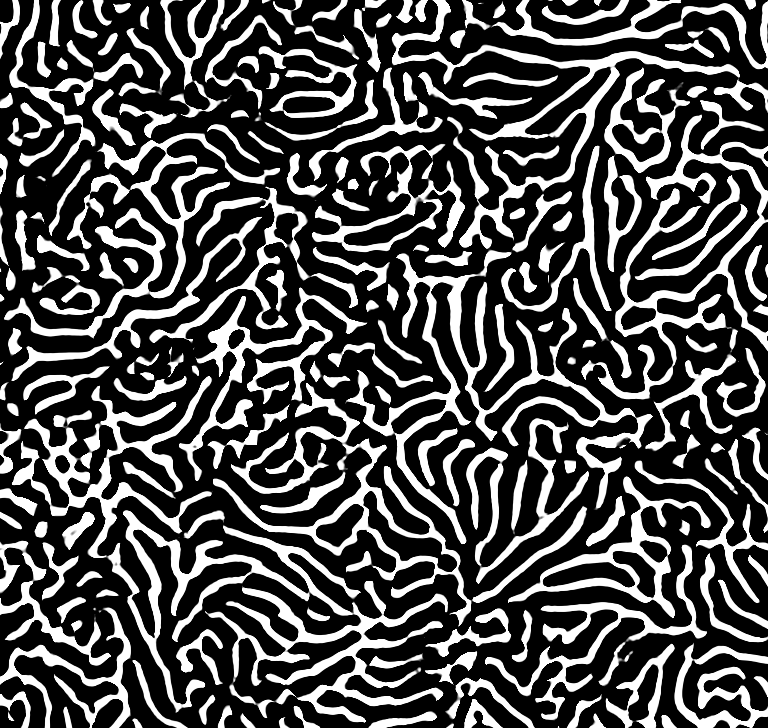
Give the GLSL for this pattern, as a WebGL 1 fragment shader.

```glsl
precision highp float;
// Labyrinth of white, branching worm-like lines on black.
// Wave kernels on a jittered grid follow a winding direction field and take
// their phase from their neighbours, so that stripes join into long lines.

uniform vec2 u_resolution;

#define WAVES 35.0        // stripe periods across the canvas width
#define LINE_SHARE 0.27   // white part of each period
#define WIDTH_RANGE 0.12  // regional change of that part
#define TURN_SCALE 4.0    // size of the direction domains, in periods
#define TURN_RANGE 9.4    // range of the direction angle, in radians
#define FORK_BIAS 0.12    // above zero favours forks, below zero free tips
#define FORK_RANGE 0.7    // local change of that bias
#define ROUGHNESS 0.2     // fine raggedness of the edges
#define EDGE 0.6          // half width of the smooth edge, in pixels

const float PI = 3.14159265;

vec3 hash3(vec2 p) {
  vec3 q = fract(p.xyx * vec3(0.1031, 0.1030, 0.0973));
  q += dot(q, q.yxz + 33.33);
  return fract((q.xxy + q.yzz) * q.zyx);
}

float noise(vec2 p) {
  vec2 i = floor(p);
  vec2 f = fract(p);
  f = f * f * (3.0 - 2.0 * f);
  float bottom = mix(hash3(i).x, hash3(i + vec2(1.0, 0.0)).x, f.x);
  float top = mix(hash3(i + vec2(0.0, 1.0)).x, hash3(i + 1.0).x, f.x);
  return mix(bottom, top, f.y);
}

// Kernel center inside its cell (xy) and its random start phase (z)
vec3 kernelAt(vec2 cell) {
  vec3 rnd = hash3(cell + 17.0);
  return vec3(cell + 0.15 + 0.7 * rnd.xy, 2.0 * PI * rnd.z);
}

// Windowed plane wave around a center, as a complex number
vec2 waveKernel(vec2 p, vec2 center, float startPhase) {
  vec2 d = p - center;
  float window = max(0.0, 1.0 - 0.25 * dot(d, d));
  float angle = TURN_RANGE * noise(center / TURN_SCALE + 71.3);
  float phase = 2.0 * PI * dot(vec2(cos(angle), sin(angle)), d) + startPhase;
  return window * window * window * vec2(cos(phase), sin(phase));
}

// Phase of the neighbouring random waves at a kernel center
float alignedPhase(vec2 cell, vec2 center) {
  vec2 sum = vec2(0.0);
  for (int y = -1; y <= 1; y++) {
    for (int x = -1; x <= 1; x++) {
      vec3 k = kernelAt(cell + vec2(float(x), float(y)));
      sum += waveKernel(center, k.xy, k.z);
    }
  }
  return atan(sum.y, sum.x);
}

// Complex sum of the nearby aligned kernels
vec2 waveSum(vec2 p) {
  vec2 sum = vec2(0.0);
  for (int y = -2; y <= 2; y++) {
    for (int x = -2; x <= 2; x++) {
      vec2 cell = floor(p) + vec2(float(x), float(y));
      vec2 center = kernelAt(cell).xy;
      if (distance(p, center) < 2.0) {
        sum += waveKernel(p, center, alignedPhase(cell, center));
      }
    }
  }
  return sum;
}

void main() {
  vec2 p = gl_FragCoord.xy / u_resolution.x * WAVES + 40.0;
  vec2 wave = waveSum(p);
  float strength = length(wave);

  // Stripe profile: positive inside the lines
  float share = LINE_SHARE + WIDTH_RANGE * (noise(p * 0.25 + 3.1) - 0.5);
  float bias = FORK_BIAS + FORK_RANGE * (noise(p * 0.6 + 9.7) - 0.5);
  bias += ROUGHNESS * (noise(p * 7.0) - 0.5);
  float line = wave.x - cos(PI * share) * strength + bias;

  // Edge softness from the profile slope per pixel
  float slope = 2.0 * PI * sin(PI * share) * WAVES / u_resolution.x;
  float soft = EDGE * slope * max(strength, 0.5);
  gl_FragColor = vec4(vec3(smoothstep(-soft, soft, line)), 1.0);
}
```
